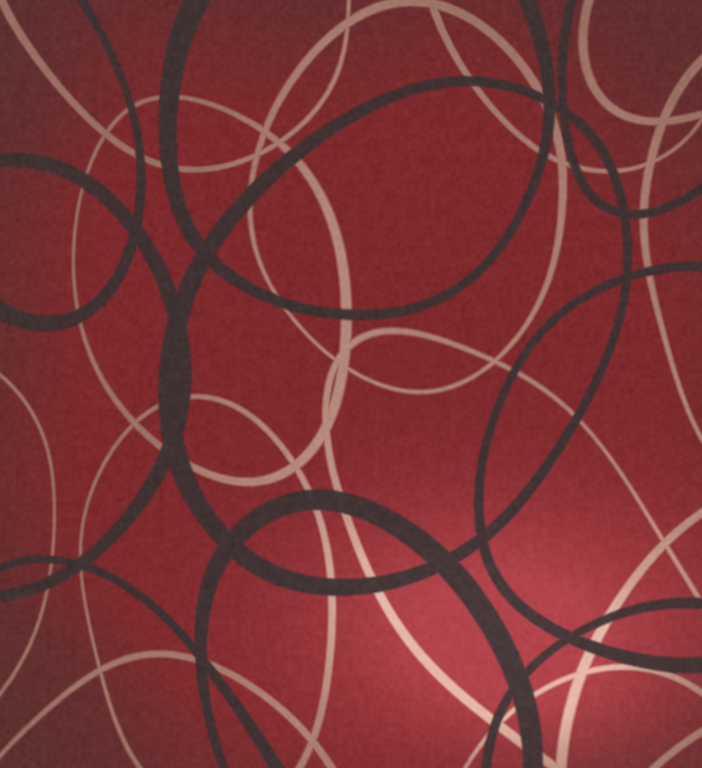
Give the GLSL for this pattern, as a Shadertoy shader.

```glsl
// Red cloth printed with loose overlapping loops, dark charcoal over cream.
// Each loop is a tilted ellipse in a jittered grid cell, with a brush width
// that swells along its path; soft light and a fine weave finish the cloth.

const vec3 RED        = vec3(0.495, 0.162, 0.175);
const vec3 RED_SHADE  = vec3(0.375, 0.185, 0.185);
const vec3 RED_LIT    = vec3(0.70, 0.265, 0.295);
const vec3 CHARCOAL   = vec3(0.245, 0.195, 0.195);
const vec3 CREAM      = vec3(0.90, 0.72, 0.66);
const vec3 CREAM_DIM  = vec3(0.60, 0.435, 0.385);

const float DARK_CELL   = 0.45;                 // grid spacing of loops
const float CREAM_CELL  = 0.43;
const vec2  DARK_WIDTH  = vec2(0.011, 0.032);   // thinnest, thickest stroke
const vec2  CREAM_WIDTH = vec2(0.0045, 0.0135);
const vec2  RADIUS_MIN  = vec2(0.14, 0.24);     // semi-axes, taller than wide
const vec2  RADIUS_MAX  = vec2(0.28, 0.38);
const float TILT        = 1.5;                  // range of loop rotation
const float WOBBLE      = 0.045;                // hand-drawn bending
const float SOFTNESS    = 0.0027;               // blur of the print edges
const float WEAVE       = 0.040;                // strength of fine mottling

const vec2 LIGHT_POS  = vec2(0.66, 0.18);
const vec2 LIGHT_SIZE = vec2(0.27, 0.16);

vec4 hash4(vec2 p) {
    vec4 q = fract(p.xyxy * vec4(0.1031, 0.1030, 0.0973, 0.1099));
    q += dot(q, q.wzxy + 33.33);
    return fract((q.xxyz + q.yzzw) * q.zywx);
}

float cornerGradient(vec2 cell, vec2 offset) {
    return dot(hash4(cell).xy * 2.0 - 1.0, offset);
}

// Gradient noise, roughly -0.6 to 0.6
float gradientNoise(vec2 p) {
    vec2 i = floor(p), f = p - i;
    vec2 u = f * f * f * (f * (f * 6.0 - 15.0) + 10.0);
    vec2 e = vec2(1.0, 0.0);
    float low  = mix(cornerGradient(i, f), cornerGradient(i + e, f - e), u.x);
    float high = mix(cornerGradient(i + e.yx, f - e.yx),
                     cornerGradient(i + e.xx, f - e.xx), u.x);
    return mix(low, high, u.y);
}

// Approximate signed distance to an ellipse outline
float ellipseDistance(vec2 p, vec2 radii) {
    float k = length(p / radii);
    float slope = length(p / (radii * radii));
    return k * (k - 1.0) / max(slope, 1e-4);
}

// Coverage of all loops of one colour
float loops(vec2 p, float cellSize, vec2 widths, float seed, float blur) {
    vec2 home = floor(p / cellSize);
    float cover = 0.0;
    for (int y = -1; y <= 1; y++)
    for (int x = -1; x <= 1; x++) {
        vec2 cell = home + vec2(x, y);
        vec4 place = hash4(cell + seed);
        vec4 form  = hash4(cell + seed + 57.0);
        vec2 centre = (cell + 0.5 + 0.55 * (place.xy - 0.5)) * cellSize;
        float angle = TILT * (place.z - 0.5);
        float c = cos(angle), s = sin(angle);
        vec2 q = mat2(c, -s, s, c) * (p - centre);
        vec2 radii = mix(RADIUS_MIN, RADIUS_MAX, form.xy);

        // Stroke swells and thins once around the loop
        float turn = atan(q.y, q.x) + 6.2832 * form.z;
        float swell = 0.5 + 0.5 * cos(turn);
        float width = mix(widths.x, widths.y, swell * mix(0.45, 1.0, form.w));
        float d = abs(ellipseDistance(q, radii)) - 0.5 * width;
        cover = max(cover, 1.0 - smoothstep(-blur, blur, d));
    }
    return cover;
}

void mainImage(out vec4 fragColor, in vec2 fragCoord) {
    vec2 p = fragCoord / iResolution.y;
    float aspect = iResolution.x / iResolution.y;
    float blur = max(SOFTNESS, 0.8 / iResolution.y);

    // Broad light, shaded borders and uneven folds
    float folds = gradientNoise(p * 3.2 + 5.0);
    vec2 toLight = (p - LIGHT_POS) / LIGHT_SIZE;
    float lit = exp(-dot(toLight, toLight)) * (1.0 + 0.5 * folds);
    vec2 fromMiddle = (p - vec2(0.56 * aspect, 0.46)) / vec2(aspect, 1.0);
    float shade = smoothstep(0.36, 0.72, length(fromMiddle) + 0.16 * folds);
    vec3 col = mix(RED, RED_SHADE, shade);
    col = mix(col, RED_LIT, clamp(lit * 1.2, 0.0, 1.0));

    // Printed loops, cream first
    vec2 bend = vec2(gradientNoise(p * 2.6), gradientNoise(p * 2.6 + 31.0));
    vec2 drawn = p + WOBBLE * bend;
    float cream = loops(drawn, CREAM_CELL, CREAM_WIDTH, 23.0, blur);
    float dark  = loops(drawn + 0.17, DARK_CELL, DARK_WIDTH, 11.0, blur);
    float creamLight = clamp(0.2 + 1.1 * lit - 0.4 * shade + 0.6 * folds, 0.0, 1.0);
    col = mix(col, mix(CREAM_DIM, CREAM, creamLight), cream);
    col = mix(col, CHARCOAL + 0.03 * lit, dark * 0.98);

    // Fine mottled weave
    float weave = gradientNoise(p * 150.0) + 0.7 * gradientNoise(p * 60.0 + 9.0);
    col += WEAVE * weave * vec3(1.0, 0.7, 0.8);
    fragColor = vec4(clamp(col, 0.0, 1.0), 1.0);
}
```
